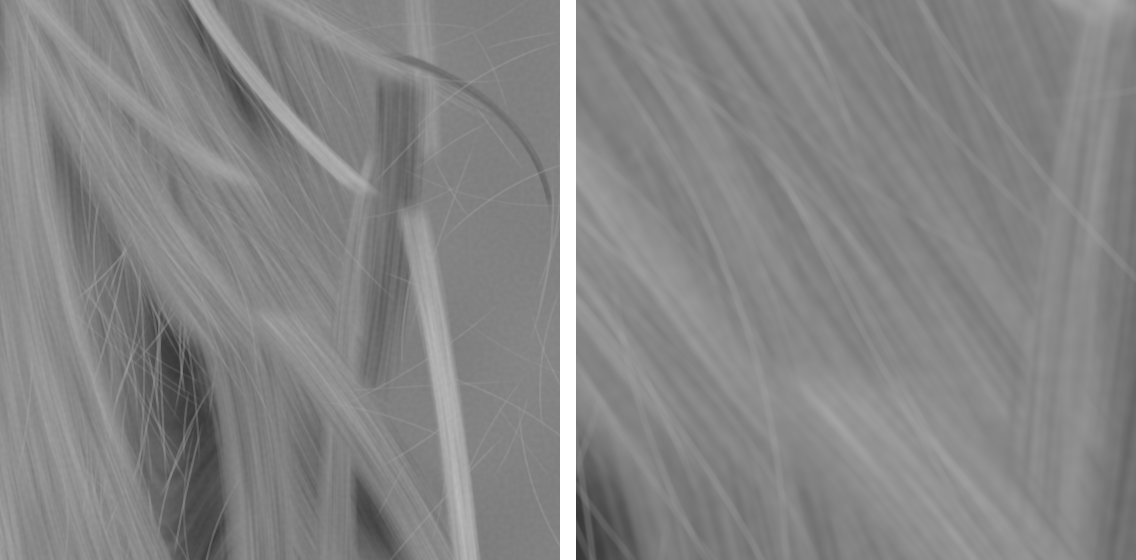
Left: the whole. Right: its middle third, enlarged.
This texture is drawn by a WebGL 2 fragment shader. Its source:

```glsl
#version 300 es
precision highp float;
// Loose grey locks of hair hanging over a plain backdrop.
// Curved locks with streaked shading are layered over soft shadows,
// then scattered stray hairs are laid on top.
#define BACKDROP 0.51
#define SHADOW 0.23
#define STRAY_LIGHT 0.66
#define STREAK_GAIN 0.17
#define STREAK_FREQ 48.0
#define FRAY 0.55
#define HAIR_WIDTH 0.0009
#define GRAIN 0.018

uniform vec2 u_resolution;
out vec4 fragColor;

vec2 hash2(vec2 p) {
  vec3 q = fract(p.xyx * vec3(0.1031, 0.1030, 0.0973));
  q += dot(q, q.yzx + 33.33);
  return fract((q.xx + q.yz) * q.zy);
}

float corner(vec2 cell, vec2 offset) {
  float a = 6.2832 * hash2(cell).x;
  return dot(vec2(cos(a), sin(a)), offset);
}

float gradientNoise(vec2 p) {
  vec2 i = floor(p), f = p - i;
  vec2 s = f * f * f * (f * (f * 6.0 - 15.0) + 10.0);
  vec2 e = vec2(0.0, 1.0);
  float low = mix(corner(i, f), corner(i + e.yx, f - e.yx), s.x);
  float high = mix(corner(i + e, f - e), corner(i + 1.0, f - 1.0), s.x);
  return mix(low, high, s.y);
}

// Long fibres: fine across, slow along
float streaks(float across, float along, float seed) {
  vec2 q = vec2(across * STREAK_FREQ, along * 3.0) + seed;
  return 0.45 * gradientNoise(q) + 0.35 * gradientNoise(q * vec2(2.1, 1.7) + 19.0)
       + 0.3 * gradientNoise(q * vec2(3.9, 2.6) + 47.0);
}

// Soft leaning shadow blob
float blob(vec2 p, vec2 center, vec2 radius, float lean) {
  vec2 q = p - center;
  q.x -= lean * q.y;
  q /= radius;
  return exp(-dot(q, q));
}

// Lock along a quadratic curve that falls steadily in y
void lock(inout float tone, vec2 p, vec2 a, vec2 b, vec2 c, vec2 width, float light, float cover) {
  vec2 bend = a - 2.0 * b + c, rise = b - a;
  float drop = p.y - a.y;
  float t = drop / (rise.y + sqrt(max(rise.y * rise.y + bend.y * drop, 0.0)));
  t = clamp(t, -0.1, 1.1);
  vec2 tangent = normalize(rise + bend * t);
  float d = (p.x - a.x - t * (2.0 * rise.x + bend.x * t)) * tangent.y;
  float along = t * length(c - a);
  float fibre = streaks(d, along, 70.0 * a.x + 31.0 * c.y + 90.0 * light);
  float u = abs(d) / mix(width.x, width.y, clamp(t, 0.0, 1.0)) + FRAY * fibre;
  float mask = (1.0 - smoothstep(0.55, 1.2, u)) * smoothstep(0.0, 0.1, t) * (1.0 - smoothstep(0.88, 1.0, t));
  float broad = gradientNoise(vec2(d * 17.0, along * 2.5) + 50.0 * a.x);
  tone = mix(tone, light + STREAK_GAIN * fibre + 0.08 * broad, mask * cover);
}

// Thin bowed hairs scattered around a center
void strays(inout float tone, vec2 p, vec2 center, vec2 extent, float angle, float spread, float strength, int count) {
  for (int i = 0; i < count; i++) {
    vec2 key = vec2(float(i) * 7.3 + 1.0, 100.0 * center.x + 40.0 * center.y);
    vec2 place = hash2(key), look = hash2(key + 17.0), form = hash2(key + 41.0);
    float turn = angle + spread * (look.x + look.y - 1.0);
    vec2 axis = vec2(cos(turn), sin(turn));
    vec2 q = p - center - extent * (2.0 * place - 1.0);
    q = vec2(dot(q, axis), dot(q, vec2(-axis.y, axis.x)));
    float bow = 2.4 * (form.x - 0.5);
    float d = abs(q.y - bow * q.x * q.x) / sqrt(1.0 + 4.0 * bow * bow * q.x * q.x);
    float soft = max(0.0022, 1.2 / u_resolution.y);
    float len = mix(0.06, 0.22, form.y);
    float mask = (1.0 - smoothstep(HAIR_WIDTH, HAIR_WIDTH + soft, d)) * (1.0 - smoothstep(0.5 * len, len, abs(q.x)));
    tone = mix(tone, STRAY_LIGHT, mask * strength * (0.4 + 0.6 * look.y));
  }
}

void main() {
  vec2 p = gl_FragCoord.xy / u_resolution;
  p.y = 1.0 - p.y;

  // Backdrop and the loose fibres behind the locks
  float tone = BACKDROP + 0.03 * gradientNoise(p * 4.0);
  float behind = 1.0 - smoothstep(0.5, 0.75, p.x);
  float fibre = streaks(p.x - 0.12 * p.y * p.y - 0.3 * p.y * smoothstep(0.25, 0.5, p.x), p.y, 5.0);
  tone += behind * (STREAK_GAIN * fibre - 0.02);

  // Shadows
  float shade = blob(p, vec2(0.33, 0.67), vec2(0.085, 0.21), 0.22);
  shade += 0.65 * blob(p, vec2(0.36, 0.98), vec2(0.09, 0.12), 0.0);
  shade += 0.75 * blob(p, vec2(0.31, 0.04), vec2(0.06, 0.08), 0.5);
  shade += 0.65 * blob(p, vec2(0.43, 0.17), vec2(0.06, 0.09), 0.6);
  shade += 0.8 * blob(p, vec2(0.68, 0.92), vec2(0.09, 0.12), 0.5);
  shade += 0.4 * blob(p, vec2(0.13, 0.27), vec2(0.06, 0.2), 0.3);
  tone = mix(tone, SHADOW + 0.12 * fibre, min(shade, 1.0));
  strays(tone, p, vec2(0.27, 0.72), vec2(0.12, 0.28), 1.5, 0.8, 0.4, 60);

  // Locks from back to front
  for (float i = 0.0; i < 4.0; i++)
    lock(tone, p, vec2(0.03 - 0.03 * i, 0.25 * i - 0.15), vec2(0.02 - 0.01 * i, 0.5 + 0.1 * i),
         vec2(0.34 - 0.1 * i, 1.15), vec2(0.03, 0.04), 0.57 + 0.01 * i, 0.85);
  lock(tone, p, vec2(0.36, -0.1), vec2(0.6, 0.06), vec2(0.9, 0.22), vec2(0.06, 0.02), 0.54, 0.9);
  lock(tone, p, vec2(0.735, -0.1), vec2(0.755, 0.1), vec2(0.77, 0.3), vec2(0.035, 0.02), 0.57, 0.7);
  lock(tone, p, vec2(0.17, -0.12), vec2(0.3, 0.2), vec2(0.64, 0.68), vec2(0.09, 0.08), 0.53, 0.95);
  lock(tone, p, vec2(0.33, 0.38), vec2(0.48, 0.65), vec2(0.48, 1.15), vec2(0.07, 0.07), 0.51, 0.95);
  lock(tone, p, vec2(0.02, -0.12), vec2(0.12, 0.25), vec2(0.46, 0.66), vec2(0.05, 0.075), 0.55, 0.95);
  lock(tone, p, vec2(0.0, -0.08), vec2(0.15, 0.15), vec2(0.46, 0.35), vec2(0.018, 0.025), 0.61, 0.8);
  lock(tone, p, vec2(0.715, 0.12), vec2(0.715, 0.4), vec2(0.66, 0.74), vec2(0.05, 0.035), 0.42, 0.9);
  lock(tone, p, vec2(0.67, 0.25), vec2(0.59, 0.55), vec2(0.605, 1.15), vec2(0.012, 0.04), 0.53, 0.9);
  lock(tone, p, vec2(0.47, 0.54), vec2(0.65, 0.72), vec2(0.85, 1.12), vec2(0.05, 0.055), 0.55, 0.95);
  lock(tone, p, vec2(0.31, -0.08), vec2(0.44, 0.17), vec2(0.67, 0.36), vec2(0.018, 0.018), 0.67, 0.95);
  lock(tone, p, vec2(0.73, 0.35), vec2(0.79, 0.6), vec2(0.85, 1.12), vec2(0.026, 0.026), 0.66, 0.95);
  lock(tone, p, vec2(0.68, 0.09), vec2(0.97, 0.18), vec2(0.985, 0.39), vec2(0.012, 0.005), 0.41, 0.8);

  // Stray hairs in front
  strays(tone, p, vec2(0.12, 0.5), vec2(0.14, 0.45), 1.35, 0.35, 0.3, 45);
  strays(tone, p, vec2(0.42, 0.32), vec2(0.2, 0.32), 0.95, 0.4, 0.28, 50);
  strays(tone, p, vec2(0.85, 0.5), vec2(0.16, 0.5), 1.2, 2.2, 0.3, 34);

  tone += GRAIN * gradientNoise(p * 110.0);
  fragColor = vec4(vec3(clamp(tone, 0.0, 1.0)), 1.0);
}
```
